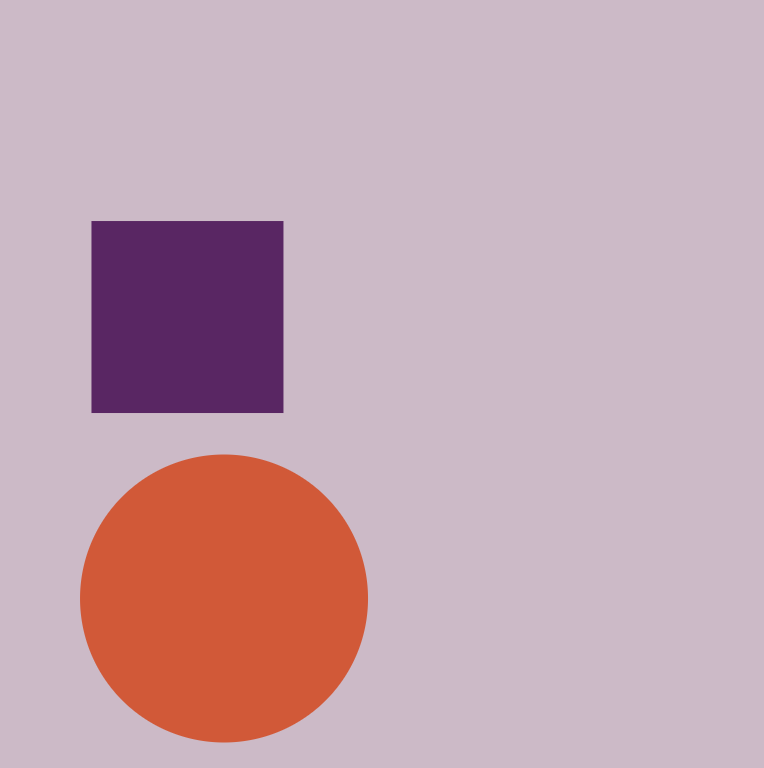
A WebGL 2 fragment shader for this background:

```glsl
#version 300 es
precision highp float;

// A flat mauve ground with a purple square above an orange disc,
// both at the left. Each shape is a signed distance function,
// filled with an edge about one pixel soft.

uniform vec2 u_resolution;
out vec4 outColor;

float discDistance(vec2 p, float radius) {
    return length(p) - radius;
}

float boxDistance(vec2 p, vec2 halfSize) {
    vec2 d = abs(p) - halfSize;
    return length(max(d, 0.0)) + min(max(d.x, d.y), 0.0);
}

// Coverage of a shape, from its distance in canvas heights
float fill(float dist) {
    return clamp(0.5 - dist * u_resolution.y, 0.0, 1.0);
}

void main() {
    // Canvas heights, origin at the lower left
    vec2 p = gl_FragCoord.xy / u_resolution.y;

    vec3 mauve = vec3(0.80, 0.73, 0.78);
    vec3 purple = vec3(0.35, 0.15, 0.39);
    vec3 orange = vec3(0.82, 0.35, 0.22);

    float square = boxDistance(p - vec2(0.2441, 0.5872), vec2(0.125));
    float disc = discDistance(p - vec2(0.2917, 0.2207), 0.1875);

    vec3 color = mix(mauve, purple, fill(square));
    color = mix(color, orange, fill(disc));
    outColor = vec4(color, 1.0);
}
```
